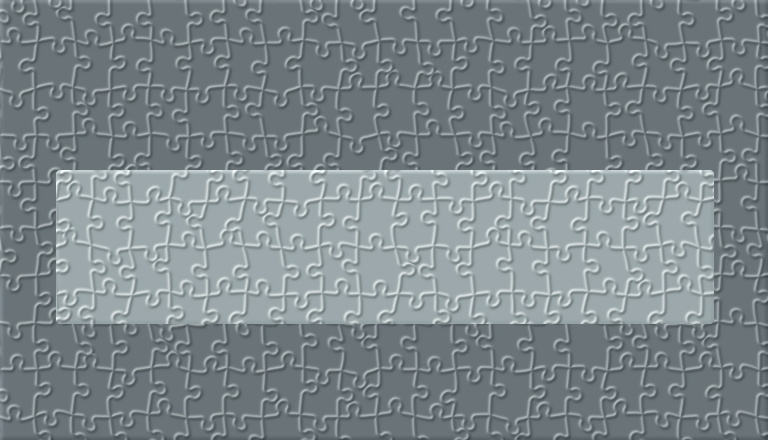
Write a WebGL 1 fragment shader that draws this background.

```glsl
precision highp float;
// Slate jigsaw sheet with a paler rounded panel laid across it.
// Each puzzle seam is a distance function made of lines and tangent arcs;
// the seams become ridges that are embossed by light from the upper left.

uniform vec2 u_resolution;

#define CELL vec2(0.0864, 0.1064)
#define SHEET_ORIGIN vec2(0.082, 0.586)
#define PANEL_ORIGIN vec2(0.6425, 0.4386)
#define KNOB_RADIUS 0.0125
#define KNOB_HEIGHT 0.0195
#define FILLET_RADIUS 0.008
#define RIDGE_WIDTH 0.0042
#define LIGHT_STEP 0.0022
#define SHEET_COLOR vec3(0.41, 0.45, 0.47)
#define PANEL_COLOR vec3(0.61, 0.66, 0.67)
#define BEVEL_WIDTH 0.012

const vec2 LIGHT = vec2(-0.64, 0.77);

float hash(vec2 p) {
  vec3 q = fract(vec3(p.xyx) * 0.1031);
  q += dot(q, q.yzx + 33.33);
  return fract((q.x + q.y) * q.z);
}

float cross2(vec2 a, vec2 b) {
  return a.x * b.y - a.y * b.x;
}

// Distance to one seam along x, centred at 0, with a knob on one side.
float seamDistance(vec2 p, float halfLength, vec2 id) {
  float side = hash(id) < 0.5 ? -1.0 : 1.0;
  float shift = (hash(id + 17.0) - 0.5) * 0.018;
  float bend = (hash(id + 41.0) - 0.5) * 0.016;
  float along = p.x / halfLength;
  p.y = side * (p.y - bend * max(1.0 - along * along, 0.0));

  vec2 q = vec2(abs(p.x - shift), p.y);
  float reach = KNOB_RADIUS + FILLET_RADIUS;
  float rise = KNOB_HEIGHT - FILLET_RADIUS;
  float foot = sqrt(reach * reach - rise * rise);

  // Straight shoulders
  float gap = max(max(abs(p.x) - halfLength, foot - q.x), 0.0);
  float d = length(vec2(gap, q.y));

  // Concave neck, then round head
  vec2 toHead = vec2(-foot, rise);
  vec2 neck = q - vec2(foot, FILLET_RADIUS);
  if (neck.x < 0.0 && cross2(toHead, neck) > 0.0)
    d = min(d, abs(length(neck) - FILLET_RADIUS));
  vec2 head = q - vec2(0.0, KNOB_HEIGHT);
  if (cross2(-toHead, head) > 0.0)
    d = min(d, abs(length(head) - KNOB_RADIUS));
  return d;
}

// Height of the ridges; nearby cells supply a bottom and a left seam each.
float ridgeHeight(vec2 p, float seed) {
  p += 0.004 * sin(p.yx * vec2(27.0, 33.0) + seed);
  vec2 cell = floor(p / CELL);
  float d = 1.0;
  for (int j = -1; j <= 1; j++) {
    for (int i = -1; i <= 1; i++) {
      vec2 id = cell + vec2(float(i), float(j));
      vec2 q = p - id * CELL;
      vec2 key = id + 100.0 + seed;
      d = min(d, seamDistance(q - vec2(0.5 * CELL.x, 0.0), 0.5 * CELL.x, key));
      vec2 upright = vec2(q.y - 0.5 * CELL.y, q.x);
      d = min(d, seamDistance(upright, 0.5 * CELL.y, key + 230.0));
    }
  }
  return exp(-d * d / (RIDGE_WIDTH * RIDGE_WIDTH));
}

float emboss(vec2 p, float seed) {
  vec2 offset = LIGHT * LIGHT_STEP;
  return ridgeHeight(p - offset, seed) - ridgeHeight(p + offset, seed);
}

float roundedBox(vec2 p, vec2 halfSize, float radius) {
  vec2 q = abs(p) - halfSize + radius;
  return length(max(q, 0.0)) + min(max(q.x, q.y), 0.0) - radius;
}

float rim(float distanceInside) {
  return 1.0 - smoothstep(0.0, BEVEL_WIDTH, distanceInside);
}

void main() {
  vec2 p = gl_FragCoord.xy / u_resolution.y;
  float aspect = u_resolution.x / u_resolution.y;
  float pixel = 1.0 / u_resolution.y;

  // Panel mask and its matching seam layout
  vec2 panelCenter = vec2(0.5013 * aspect, 0.4386);
  vec2 panelHalf = vec2(0.4284 * aspect, 0.175);
  vec2 local = p - panelCenter;
  float box = roundedBox(local, panelHalf, 0.010);
  float panel = 1.0 - smoothstep(-0.5 * pixel, 0.5 * pixel, box);
  vec2 origin = box < 0.0 ? PANEL_ORIGIN : SHEET_ORIGIN;
  float relief = emboss(p - origin, box < 0.0 ? 7.0 : 3.0);

  // Base colour and embossed seams
  vec3 color = mix(SHEET_COLOR, PANEL_COLOR, panel);
  float shine = clamp(relief * 1.25, 0.0, 1.0);
  color = mix(color, vec3(0.90, 0.92, 0.92), shine * mix(0.60, 0.95, panel));
  color *= 1.0 - 0.26 * clamp(-relief * 1.25, 0.0, 1.0);

  // Bevels: lit top and left, shaded bottom and right
  float sheetBevel = 0.10 * (rim(1.0 - p.y) + rim(p.x))
                   - 0.07 * (rim(p.y) + rim(aspect - p.x));
  float panelBevel = 0.17 * rim(panelHalf.y - local.y)
                   + 0.08 * rim(panelHalf.x + local.x)
                   - 0.03 * (rim(panelHalf.y + local.y) + rim(panelHalf.x - local.x));
  color += mix(sheetBevel, panelBevel, panel);
  gl_FragColor = vec4(clamp(color, 0.0, 1.0), 1.0);
}
```
